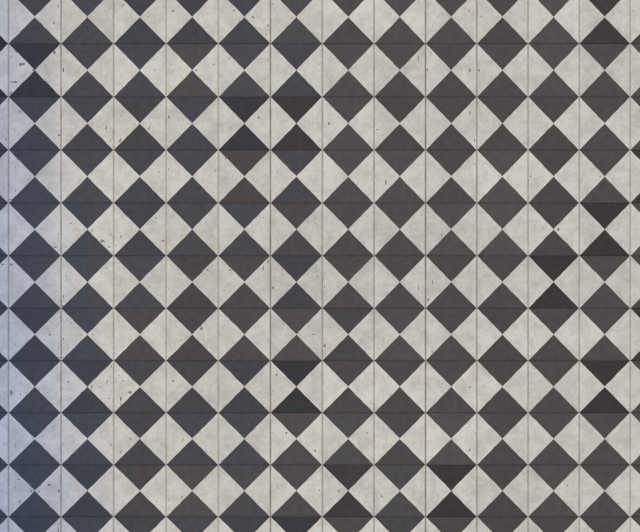
A WebGL 1 fragment shader for this pattern:

```glsl
precision highp float;
// Worn floor of square tiles whose hourglass halves join into light and dark diamonds.

uniform vec2 u_resolution;

const vec2 REPEATS = vec2(12.353, 10.111);    // tiles across and down
const vec2 GRID_OFFSET = vec2(0.161, 0.817);  // first seam, from the upper left
const vec2 GRID_BULGE = vec2(0.060, 0.043);   // uneven laying, in tiles
const float LIGHT_SPREAD = 0.006;             // light glaze creeping over dark
const float EDGE_WOBBLE = 0.008;
const float SEAM_HALF_WIDTH = 0.013;
const vec3 LIGHT_CLEAN = vec3(0.805, 0.785, 0.755);
const vec3 LIGHT_WORN = vec3(0.680, 0.660, 0.635);
const vec3 DARK_WARM = vec3(0.315, 0.290, 0.290);
const vec3 DARK_COOL = vec3(0.275, 0.280, 0.300);
const vec3 SEAM_COLOR = vec3(0.460, 0.435, 0.400);
const vec3 PIT_COLOR = vec3(0.430, 0.390, 0.340);
const vec3 SHADE_TINT = vec3(0.84, 0.90, 1.04); // bluish shade at the left

float hash(vec2 p) {
  vec3 q = fract(vec3(p.xyx) * 0.1031);
  q += dot(q, q.yzx + 33.33);
  return fract((q.x + q.y) * q.z);
}

vec2 gradient(vec2 cell) {
  float angle = 6.2832 * hash(cell + 57.0);
  return vec2(cos(angle), sin(angle));
}

float gradientNoise(vec2 p) {
  vec2 i = floor(p);
  vec2 f = p - i;
  vec2 s = f * f * f * (f * (f * 6.0 - 15.0) + 10.0);
  float a = dot(gradient(i), f);
  float b = dot(gradient(i + vec2(1.0, 0.0)), f - vec2(1.0, 0.0));
  float c = dot(gradient(i + vec2(0.0, 1.0)), f - vec2(0.0, 1.0));
  float d = dot(gradient(i + vec2(1.0, 1.0)), f - vec2(1.0, 1.0));
  return mix(mix(a, b, s.x), mix(c, d, s.x), s.y);
}

float line(float distance, float halfWidth, float pixel) {
  return 1.0 - smoothstep(halfWidth - pixel, halfWidth + pixel, distance);
}

vec3 lightGlaze(vec2 p, vec2 tile, vec2 uv) {
  float tone = hash(tile + 11.0);
  float mottle = gradientNoise(p * 3.5) + 0.7 * gradientNoise(p * 10.0 + 19.0);
  float grain = gradientNoise(p * 19.0 + 41.0);
  float wear = 0.16 + 0.30 * tone + 0.50 * mottle + 0.30 * grain;
  vec3 color = mix(LIGHT_CLEAN, LIGHT_WORN, clamp(wear, 0.0, 1.0));

  // Brown pits gather in patches and thin out towards the right
  float patchiness = gradientNoise(p * 1.3 + 7.0) + 0.35 * (hash(tile + 83.0) - 0.5);
  float threshold = 0.43 - 0.20 * patchiness + 0.10 * uv.x;
  float pits = smoothstep(threshold, threshold + 0.14, gradientNoise(p * vec2(11.0, 9.0) + 63.0));
  return mix(color, PIT_COLOR, 0.65 * pits);
}

vec3 darkGlaze(vec2 p, vec2 tile, vec2 uv) {
  float tone = hash(tile + 29.0);
  float warmth = smoothstep(0.05, 0.75, uv.x + 0.55 * (hash(tile + 47.0) - 0.5));
  vec3 color = mix(DARK_COOL, DARK_WARM, warmth);
  color *= 0.95 + 0.10 * tone;
  // A few tiles were fired much darker
  color *= 1.0 - 0.20 * step(0.90, hash(tile + 71.0));
  return color * (1.0 + 0.07 * gradientNoise(p * 8.0) + 0.05 * gradientNoise(p * 18.0));
}

void main() {
  vec2 uv = gl_FragCoord.xy / u_resolution;
  vec2 place = vec2(uv.x, 1.0 - uv.y);
  vec2 p = place * REPEATS - GRID_OFFSET - GRID_BULGE * sin(3.14159 * place);
  float pixel = REPEATS.x / u_resolution.x;

  vec2 tile = floor(p);
  vec2 local = p - tile - 0.5;

  // Diagonals split each tile: light at the sides, dark above and below
  float edge = (abs(local.x) - abs(local.y)) * 0.7071;
  edge += LIGHT_SPREAD + EDGE_WOBBLE * gradientNoise(p * 7.0 + 3.0);
  float isLight = smoothstep(-0.8 * pixel, 0.8 * pixel, edge);
  vec3 color = mix(darkGlaze(p, tile, uv), lightGlaze(p, tile, uv), isLight);

  // Upright seams cut the light diamonds, level seams the dark ones
  vec2 seamIndex = floor(p + 0.5);
  vec2 seamDistance = abs(p - seamIndex);
  float seamWave = 0.006 * gradientNoise(p * 5.0 + 13.0);
  float upright = line(seamDistance.x + seamWave, SEAM_HALF_WIDTH, pixel);
  float level = line(seamDistance.y + seamWave, SEAM_HALF_WIDTH, pixel);
  float strength = 0.50 + 0.50 * hash(vec2(seamIndex.x, 5.0));
  strength *= 0.85 + 0.40 * gradientNoise(p * vec2(1.0, 2.5) + 31.0);
  color = mix(color, SEAM_COLOR, upright * strength * isLight);
  color *= 1.0 - 0.16 * level * (1.0 - isLight);

  // Uneven light over the whole floor, dimmest at the lower left
  float shade = 1.0 - smoothstep(0.0, 0.24, uv.x + 0.10 * uv.y);
  color *= mix(vec3(1.0), SHADE_TINT, shade);
  color *= 1.0 + 0.04 * gradientNoise(p * 0.35 + 5.0);
  gl_FragColor = vec4(clamp(color, 0.0, 1.0), 1.0);
}
```
